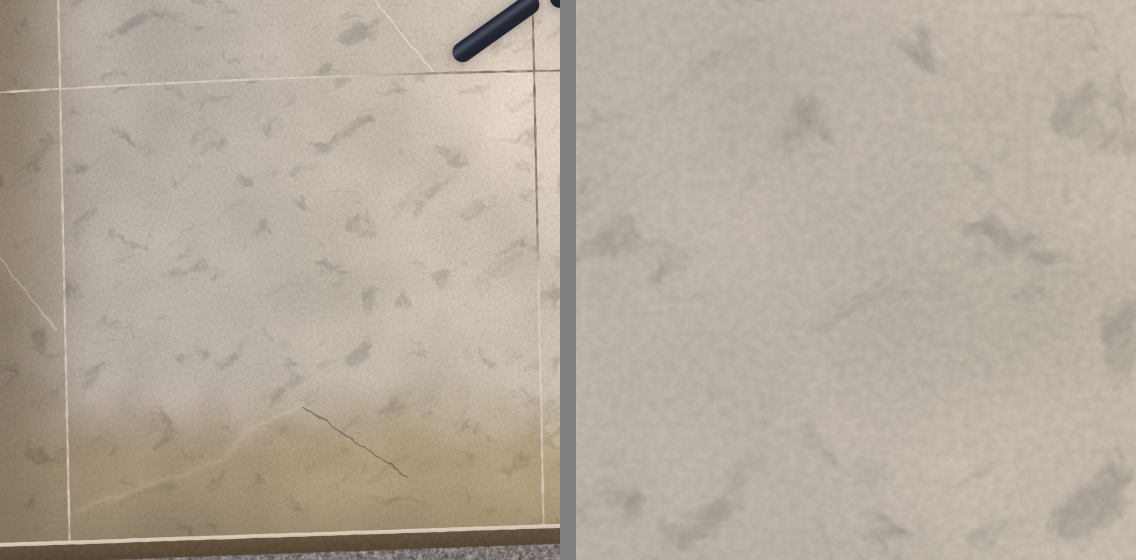
Left, the full canvas; right, a detail of the centre.
This texture is drawn by a WebGL 2 fragment shader. Its source:

```glsl
#version 300 es
precision highp float;
// Large stone floor tiles seen slightly askew, with thin grout, veins and a dark front lip.
// Canvas points are bent into tile space, where fract() repeats the joints; gradient
// noise mottles the stone, and soft light pools shade it from brown to cream.
uniform vec2 u_resolution;
out vec4 fragColor;

const vec2 TILE_SIZE = vec2(0.847, 0.81);
const float GROUT_HALF_WIDTH = 0.0019;
const float FRONT_HALF_WIDTH = 0.0036;
const float MOTTLE = 0.13;
const float GRAIN = 0.05;
const vec3 STONE = vec3(0.715, 0.68, 0.645);
const vec3 WARM_STONE = vec3(0.63, 0.56, 0.46);
const vec3 SHADED_STONE = vec3(0.51, 0.455, 0.375);
const vec3 GLARE = vec3(0.89, 0.83, 0.77);
const vec3 PALE_GROUT = vec3(0.86, 0.81, 0.74);
const vec3 DARK_GROUT = vec3(0.45, 0.40, 0.35);
const vec3 LIP = vec3(0.35, 0.29, 0.22);
const vec3 CARPET = vec3(0.49, 0.46, 0.45);
const vec3 TUBE = vec3(0.13, 0.14, 0.19);
const vec3 TUBE_SHEEN = vec3(0.29, 0.30, 0.36);

vec2 hashGradient(vec2 cell) {
    vec3 q = fract(cell.xyx * vec3(0.1031, 0.1030, 0.0973));
    q += dot(q, q.yzx + 33.33);
    float angle = 6.2832 * fract((q.x + q.y) * q.z);
    return vec2(cos(angle), sin(angle));
}

float gradientNoise(vec2 p) {
    vec2 i = floor(p), f = p - i;
    vec2 w = f * f * f * (f * (f * 6.0 - 15.0) + 10.0);
    float a = dot(hashGradient(i), f);
    float b = dot(hashGradient(i + vec2(1, 0)), f - vec2(1, 0));
    float c = dot(hashGradient(i + vec2(0, 1)), f - vec2(0, 1));
    float d = dot(hashGradient(i + 1.0), f - 1.0);
    return mix(mix(a, b, w.x), mix(c, d, w.x), w.y);
}

float fbm(vec2 p) {
    float sum = 0.0, gain = 0.5;
    for (int i = 0; i < 5; i++) {
        sum += gain * gradientNoise(p);
        p = mat2(1.6, 1.2, -1.2, 1.6) * p + 7.3;
        gain *= 0.55;
    }
    return sum;
}

float segment(vec2 p, vec2 a, vec2 b) {
    vec2 ab = b - a;
    return length(p - a - ab * clamp(dot(p - a, ab) / dot(ab, ab), 0.0, 1.0));
}

float stroke(float dist, float halfWidth) {
    float aa = 0.75 / min(u_resolution.x, u_resolution.y);
    return 1.0 - smoothstep(halfWidth - aa, halfWidth + aa, dist);
}

// Stone colour with pools of light and layered mottling
vec3 stone(vec2 p, vec2 cell) {
    vec2 s = p + cell * 3.7;
    float cloud = fbm(s * 5.0);
    vec3 color = mix(STONE, WARM_STONE, smoothstep(0.34, 0.17, p.y + 0.07 * cloud));
    color = mix(color, SHADED_STONE, 0.85 * smoothstep(0.20, -0.02, p.x));
    color = mix(color, SHADED_STONE, 0.6 * smoothstep(0.16, 0.02, p.y));
    color += vec3(0.055, 0.05, 0.03) * smoothstep(0.25, 0.8, p.x);
    color = mix(color, GLARE, 0.85 * exp(-dot(p - vec2(0.96, 0.81), p - vec2(0.96, 0.81)) * 28.0));
    float smudge = smoothstep(0.08, 0.38, fbm(s * vec2(15.0, 18.0) + cloud * 2.0));
    float grain = gradientNoise(p * 170.0) + 0.6 * gradientNoise(p * 330.0);
    return color * (1.0 + MOTTLE * cloud - MOTTLE * smudge + GRAIN * grain);
}

// Pale veins and one dark crack, roughened by noise
vec3 addVeins(vec3 color, vec2 p) {
    vec2 q = p + 0.012 * vec2(fbm(p * 22.0), fbm(p * 22.0 + 40.0));
    float pale = segment(q, vec2(0.66, 1.01), vec2(0.77, 0.875));
    pale = min(pale, segment(q, vec2(0.0, 0.54), vec2(0.10, 0.41)));
    float faint = segment(q, vec2(0.14, 0.09), vec2(0.40, 0.18));
    faint = min(faint, segment(q, vec2(0.40, 0.18), vec2(0.44, 0.23)));
    faint = min(faint, segment(q, vec2(0.44, 0.23), vec2(0.54, 0.28)));
    float crack = segment(q, vec2(0.54, 0.272), vec2(0.635, 0.212));
    crack = min(crack, segment(q, vec2(0.635, 0.212), vec2(0.73, 0.148)));
    color += 0.10 * stroke(pale, 0.0016) + 0.05 * exp(-faint * 220.0);
    return color * (1.0 - 0.32 * stroke(crack, 0.0011));
}

void main() {
    vec2 p = gl_FragCoord.xy / u_resolution;
    float wobble = 0.0012 * gradientNoise(p * 45.0);

    // Bend the canvas into tile space
    float frontEdge = 0.027 + 0.034 * p.x;
    float backEdge = 0.835 + 0.061 * p.x - 0.022 * p.x * p.x;
    vec2 tile = vec2((p.x - 0.125 + 0.021 * p.y) / TILE_SIZE.x,
                     (p.y - frontEdge) / (backEdge - frontEdge));
    vec2 joint = abs(fract(tile + 0.5) - 0.5) * TILE_SIZE + wobble;
    vec3 color = addVeins(stone(p, floor(tile)), p);

    // Grout turns dark towards the far right corner
    float dark = smoothstep(0.55, 0.9, p.x) * smoothstep(0.48, 0.62, p.y);
    float wear = 0.72 + 0.5 * gradientNoise(p * 60.0);
    vec3 grout = mix(PALE_GROUT, DARK_GROUT, dark);
    color = mix(color, grout, wear * stroke(min(joint.x, joint.y), GROUT_HALF_WIDTH));

    // Front lip, carpet below it and the bright edge between lip and tiles
    float drop = frontEdge - p.y;
    float fiber = gradientNoise(p * 190.0) + gradientNoise(p * 90.0);
    vec3 lip = LIP * (1.15 - 6.0 * drop + 0.08 * fiber);
    float carpetEdge = p.y - 0.036 * p.x + 0.007;
    lip = mix(lip, CARPET * (1.0 + 0.4 * fiber), smoothstep(0.002, -0.002, carpetEdge));
    color = mix(color, lip, stroke(-drop, 0.0));
    color = mix(color, PALE_GROUT, 0.9 * stroke(abs(drop + wobble), FRONT_HALF_WIDTH));

    // Dark tube in the far right corner, with a soft shadow
    float tube = segment(p, vec2(0.826, 0.907), vec2(0.945, 0.992));
    tube = min(tube, segment(p, vec2(1.0, 1.004), vec2(1.03, 1.0)));
    color *= 1.0 - 0.18 * exp(-max(tube - 0.017, 0.0) * 90.0);
    float sheen = exp(-pow((dot(p - vec2(0.826, 0.907), vec2(-0.58, 0.81)) - 0.006) * 160.0, 2.0));
    color = mix(color, mix(TUBE, TUBE_SHEEN, sheen), stroke(tube, 0.018));

    fragColor = vec4(clamp(color, 0.0, 1.0), 1.0);
}
```
